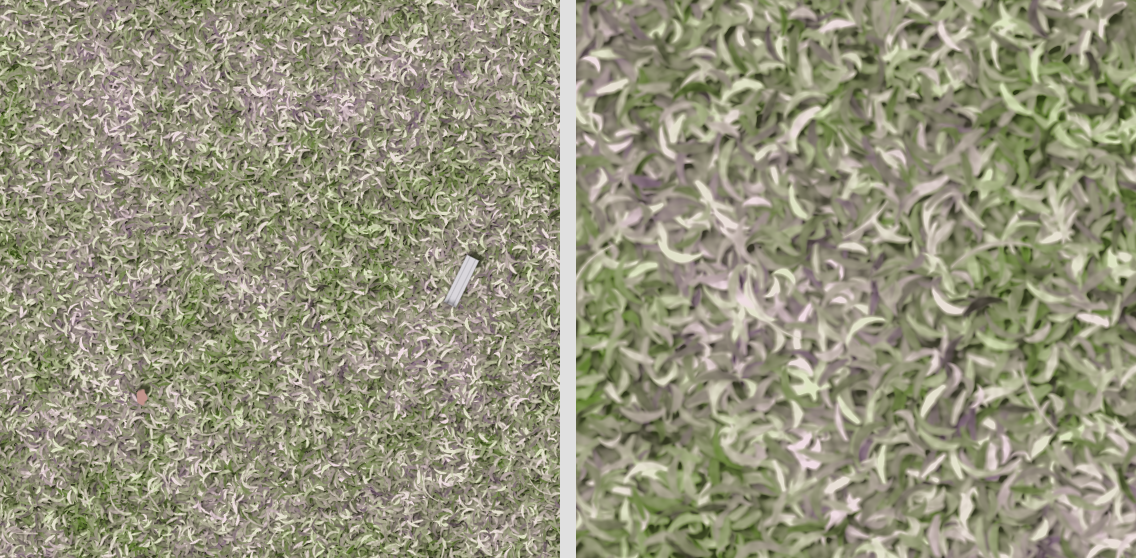
Left: the whole. Right: its middle third, enlarged.
This texture is drawn by a Shadertoy shader. Its source:

```glsl
// Dry, patchy winter lawn seen from above, with a pale strip and a fallen leaf.

// Colours from deep shadow to bleached straw
const vec3 SHADOW   = vec3(0.20, 0.21, 0.13);
const vec3 EARTH    = vec3(0.48, 0.45, 0.42);
const vec3 MOSS     = vec3(0.46, 0.49, 0.32);
const vec3 STRAW    = vec3(0.60, 0.59, 0.50);
const vec3 PALE     = vec3(0.71, 0.69, 0.61);
const vec3 BLEACHED = vec3(0.90, 0.88, 0.82);
const vec3 GREENING = vec3(-0.07, 0.03, -0.13);
const vec3 PLASTIC  = vec3(0.85, 0.84, 0.86);
const vec3 LEAF     = vec3(0.76, 0.58, 0.55);

// Sizes in canvas heights
const int   LAYERS       = 10;
const float BLADE_CELL   = 0.024;
const float BLADE_LENGTH = 0.0095;
const float BLADE_WIDTH  = 0.0028;
const float STEM_CELL    = 0.085;
const float SOFTNESS     = 0.0017;
const vec2  SHADE_OFFSET = vec2(-0.0022, 0.0030);
const float SHADE_DEPTH  = 0.15;
const vec2  STRIP_POS    = vec2(0.827, 0.496);
const vec2  STRIP_DIR    = vec2(0.443, 0.897);
const vec2  STRIP_HALF   = vec2(0.0120, 0.047);
const vec2  LEAF_POS     = vec2(0.254, 0.288);

vec4 hash4(vec2 cell, float seed) {
    vec4 q = fract(vec4(cell.xyx, seed) * vec4(0.1031, 0.1030, 0.0973, 0.1099));
    q += dot(q, q.wzxy + 33.33);
    return fract((q.xxyz + q.yzzw) * q.zywx);
}

float cornerSlope(vec2 cell, vec2 offset) {
    float a = 6.2832 * hash4(cell, 91.0).x;
    return dot(vec2(cos(a), sin(a)), offset);
}

// Gradient noise, about -0.7 to 0.7
float gradientNoise(vec2 p) {
    vec2 i = floor(p), f = p - i;
    vec2 u = f * f * f * (f * (f * 6.0 - 15.0) + 10.0);
    vec2 e = vec2(1.0, 0.0);
    return mix(mix(cornerSlope(i, f), cornerSlope(i + e, f - e), u.x),
               mix(cornerSlope(i + e.yx, f - e.yx), cornerSlope(i + 1.0, f - 1.0), u.x), u.y);
}

float coverage(float d, float soft) { return smoothstep(soft, -soft, d); }

// Bent, tapered blade lying along x
float bladeDistance(vec2 q, float len, float width, float bend) {
    q.y += bend * q.x * q.x / len;
    float along = clamp(q.x, -len, len);
    return length(q - vec2(along, 0.0)) - width * (1.0 - 0.45 * abs(along) / len);
}

// Scatters one layer of blades; lawn holds tone and greenness
void scatter(inout vec2 lawn, vec2 p, float seed, float cellSize, vec2 size,
             float share, vec2 baseLook, vec2 spread, float soft) {
    vec2 shift = hash4(vec2(seed, 7.0), 3.0).xy;
    vec2 home = floor(p / cellSize + shift);
    for (int y = -1; y <= 1; y++)
    for (int x = -1; x <= 1; x++) {
        vec2 cell = home + vec2(x, y);
        vec4 place = hash4(cell, seed);
        vec4 look = hash4(cell, seed + 57.0);
        if (place.w > share) continue;
        vec2 q = p - (cell + place.xy - shift) * cellSize;
        float a = 3.1416 * place.z, c = cos(a), s = sin(a);
        mat2 turn = mat2(c, -s, s, c);
        float len = size.x * mix(0.5, 1.4, look.x);
        float width = size.y * mix(0.75, 1.25, look.y);
        float bend = look.x - 0.5;
        float shade = coverage(bladeDistance(turn * (q + SHADE_OFFSET), len, width, bend), 2.0 * soft);
        float blade = coverage(bladeDistance(turn * q, len, width, bend), soft);
        lawn.x -= SHADE_DEPTH * shade * (1.0 - blade);
        lawn = mix(lawn, baseLook + spread * (look.zw - 0.5), blade);
    }
}

vec3 lawnColor(float tone, float green) {
    vec3 col = mix(SHADOW, mix(EARTH, MOSS, green), smoothstep(-0.15, 0.30, tone));
    col = mix(col, STRAW, clamp((tone - 0.255) / 0.28, 0.0, 1.0));
    col = mix(col, PALE, clamp((tone - 0.535) / 0.235, 0.0, 1.0));
    col = mix(col, BLEACHED, clamp((tone - 0.77) / 0.25, 0.0, 1.0));
    return col + GREENING * (green - 0.5);
}

void mainImage(out vec4 fragColor, in vec2 fragCoord) {
    vec2 p = fragCoord / iResolution.y;
    float soft = max(SOFTNESS, 0.75 / iResolution.y);

    // Clumps: greener growth is darker, dry thatch is paler
    float broad = gradientNoise(p * 4.5 + 3.7);
    float clump = gradientNoise(p * 15.0 + 11.3);
    float tuft = gradientNoise(p * 38.0 + 29.1);
    float green = 0.5 + 0.45 * broad + 0.40 * clump + 0.25 * tuft;
    float tone = 0.62 - 0.16 * broad - 0.14 * clump + 0.22 * tuft;

    // Thatch, blades and a few long dry stems
    vec2 lawn = vec2(tone - 0.25 + 0.5 * gradientNoise(p * 140.0), green);
    for (int i = 0; i < LAYERS; i++)
        scatter(lawn, p, float(i) + 1.0, BLADE_CELL, vec2(BLADE_LENGTH, BLADE_WIDTH),
                1.0, vec2(tone, green), vec2(0.98, 0.9), soft);
    scatter(lawn, p, 23.0, STEM_CELL, vec2(0.020, 0.0016), 0.35, vec2(0.88, 0.4), vec2(0.2), soft);
    lawn.x += 0.16 * gradientNoise(p * 190.0 + 5.0);
    vec3 col = lawnColor(lawn.x, clamp(lawn.y, -0.1, 1.2));

    // Leaf with its shadow
    vec2 l = p - LEAF_POS;
    float ragged = 0.004 * gradientNoise(p * 110.0);
    col = mix(col, SHADOW, 0.8 * coverage(length(l - vec2(0.004, 0.013)) - 0.011 + ragged, 0.004));
    col = mix(col, LEAF, coverage(length(l * vec2(1.0, 0.65)) - 0.009 + ragged, soft));

    // Ribbed pale strip, shaded at its edge and upper end
    vec2 s = p - STRIP_POS;
    s = vec2(dot(s, vec2(STRIP_DIR.y, -STRIP_DIR.x)), dot(s, STRIP_DIR));
    vec2 box = abs(s) - STRIP_HALF;
    float strip = max(box.x, box.y);
    float gap = length(s - vec2(0.006, STRIP_HALF.y)) - 0.013 + 2.0 * ragged;
    col = mix(col, SHADOW, 0.85 * coverage(gap, 0.004));
    col *= 1.0 - 0.3 * coverage(strip - 0.002, 0.003);
    float rib = coverage(abs(abs(s.x) - 0.0055) - 0.0008, soft);
    float worn = smoothstep(-0.030, -0.046, s.y) * (0.5 + gradientNoise(p * 130.0));
    col = mix(col, PLASTIC - 0.13 * rib - 0.3 * worn, coverage(strip, soft));

    fragColor = vec4(clamp(col, 0.0, 1.0), 1.0);
}
```
